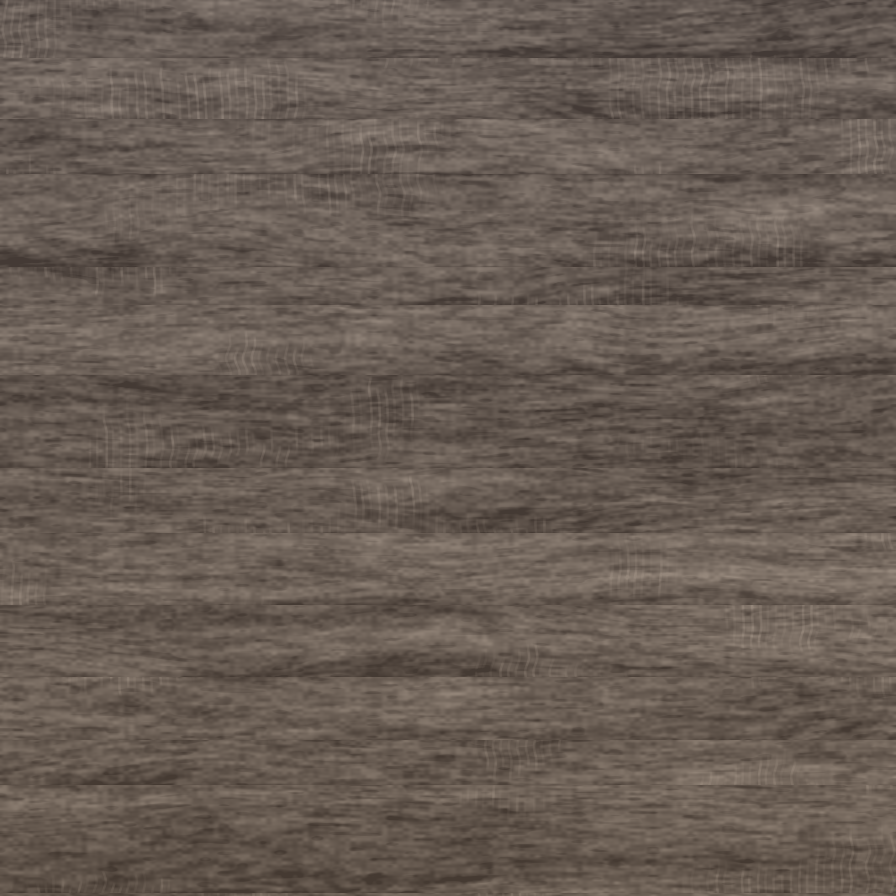
This texture is drawn by a WebGL 1 fragment shader. Its source:

```glsl
precision highp float;
// Grey-brown oak boards with horizontal grain, dark ring figures and pale saw marks.

uniform vec2 u_resolution;

const vec3 DARK_WOOD = vec3(0.330, 0.288, 0.260);
const vec3 LIGHT_WOOD = vec3(0.510, 0.460, 0.420);
const vec3 COOL_SHIFT = vec3(-0.006, 0.002, 0.018);  // added towards the top
const float BOARDS = 13.0;
const float BOARD_JITTER = 0.65;
const float BOARD_CONTRAST = 0.55;
const float STREAK_CONTRAST = 0.55;
const float FIBRE_CONTRAST = 0.52;
const float GRIT_CONTRAST = 0.46;
const float PORE_DEPTH = 0.55;
const float RING_DEPTH = 0.75;
const float EDGE_SHADE = 0.50;
const float SAW_LINES = 108.0;
const float SAW_BRIGHTNESS = 0.95;
const float BRIGHTNESS_BIAS = 0.22;

float hash(vec2 p) {
  vec3 q = fract(p.xyx * 0.1031);
  q += dot(q, q.yzx + 33.33);
  return fract((q.x + q.y) * q.z);
}

float noise(vec2 p) {
  vec2 cell = floor(p);
  vec2 f = fract(p);
  f = f * f * (3.0 - 2.0 * f);
  float low = mix(hash(cell), hash(cell + vec2(1.0, 0.0)), f.x);
  float high = mix(hash(cell + vec2(0.0, 1.0)), hash(cell + 1.0), f.x);
  return mix(low, high, f.y);
}

float signedNoise(vec2 p) {
  return 2.0 * noise(p) - 1.0;
}

// Height of the lower edge of a board.
float boardEdge(float board) {
  return (board + BOARD_JITTER * hash(vec2(board, 71.0))) / BOARDS;
}

// Nested contours of a stretched noise form the cathedral figure.
float ringLines(vec2 p, float seed) {
  float field = 6.5 * noise(vec2(p.x * 4.0 + seed, p.y * 15.0));
  field += 35.0 * p.y + 0.35 * noise(p * vec2(30.0, 130.0));
  float wave = 0.5 + 0.5 * sin(6.28318 * field);
  return wave * wave;
}

// Short upright scratches gathered in patches.
float sawMarks(vec2 p, float seed) {
  float x = p.x * SAW_LINES + 0.3 * signedNoise(p * vec2(9.0, 60.0));
  float line = floor(x);
  float pick = hash(vec2(line, seed));
  float offset = abs(fract(x) - 0.35 - 0.3 * pick);
  float stroke = 1.0 - smoothstep(0.06, 0.24, offset);
  float lift = 0.022 * (hash(vec2(line, seed + 5.0)) - 0.5);
  float patchNoise = noise(vec2(p.x * 7.0 + seed, (p.y + lift) * 20.0));
  float wear = 0.45 + 0.55 * noise(p * vec2(130.0, 190.0));
  return stroke * smoothstep(0.64, 0.80, patchNoise) * (0.25 + 0.75 * pick) * wear;
}

void main() {
  vec2 uv = gl_FragCoord.xy / u_resolution;

  // Boards of uneven height
  float board = floor(uv.y * BOARDS);
  if (uv.y < boardEdge(board)) board -= 1.0;
  float seed = 17.0 * board + 300.0;
  float above = uv.y - boardEdge(board);
  float below = boardEdge(board + 1.0) - uv.y;

  // Gently wavy grain direction
  vec2 grain = uv;
  grain.y += 0.014 * signedNoise(vec2(uv.x * 4.0 + seed, uv.y * 12.0));
  grain.y += 0.003 * signedNoise(vec2(uv.x * 14.0 + seed, uv.y * 30.0));

  // Board tone and long streaks
  float tone = BRIGHTNESS_BIAS + BOARD_CONTRAST * (hash(vec2(board, 13.0)) - 0.5);
  tone += STREAK_CONTRAST * signedNoise(vec2(grain.x * 2.2 + seed, grain.y * 32.0));
  tone += 0.5 * STREAK_CONTRAST * signedNoise(vec2(grain.x * 6.0 + seed, grain.y * 85.0));

  // Fibres, grit and dark pores
  tone += FIBRE_CONTRAST * signedNoise(vec2(grain.x * 22.0 + seed, grain.y * 170.0));
  tone += FIBRE_CONTRAST * signedNoise(vec2(grain.x * 55.0 + seed, grain.y * 290.0));
  tone += GRIT_CONTRAST * signedNoise(uv * vec2(170.0, 270.0) + seed);
  float pores = noise(vec2(grain.x * 48.0 - seed, grain.y * 230.0));
  tone -= PORE_DEPTH * smoothstep(0.66, 0.86, pores);

  // Ring figures, strongest near the lower edge of a board
  float figure = smoothstep(0.42, 0.72, noise(vec2(uv.x * 2.8 + seed, board)));
  figure *= exp(-above * 28.0);
  tone -= RING_DEPTH * ringLines(grain, seed) * (0.16 + figure);
  tone -= EDGE_SHADE * figure;

  // Seams between boards
  float seam = exp(-min(above, below) / 0.0016);
  tone -= 0.45 * seam * (0.4 + 0.6 * noise(vec2(uv.x * 9.0, board)));

  tone += SAW_BRIGHTNESS * sawMarks(uv, seed);

  vec3 color = mix(DARK_WOOD, LIGHT_WOOD, 0.5 + 0.5 * clamp(tone, -1.7, 1.8));
  color += COOL_SHIFT * (uv.y - 0.5);
  gl_FragColor = vec4(color, 1.0);
}
```
